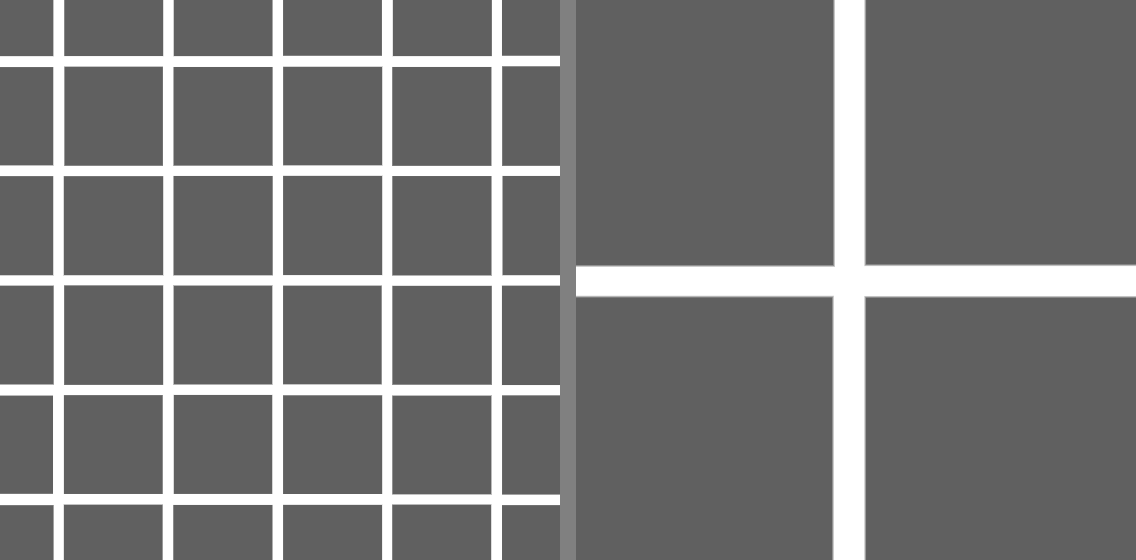
Left: the whole. Right: its middle third, enlarged.
Write a Shadertoy shader that draws this pattern.

```glsl
// Flat grey square tiles separated by a white grid, with slightly uneven tile edges.

#define PITCH 0.1956              // distance between grid lines
#define LINE_WIDTH 0.0189         // width of a grid line
#define CROSSING vec2(0.4960, 0.4992) // centre of the middle line crossing
#define EDGE_JITTER 0.0007        // largest shift of a tile edge
#define EDGE_SOFTNESS 0.0016      // width of the edge blend
#define TILE_COLOR vec3(0.378)
#define LINE_COLOR vec3(1.0)

// Four random values in 0..1 for a tile index
vec4 hash4(vec2 id) {
    vec4 q = fract((id.xyxy + 17.0) * vec4(0.1031, 0.1030, 0.0973, 0.1099));
    q += dot(q, q.wzxy + 33.33);
    return fract((q.xxyz + q.yzzw) * q.zywx);
}

// Signed distance to an axis-aligned box with sharp corners
float boxDistance(vec2 p, vec2 halfSize) {
    vec2 d = abs(p) - halfSize;
    return max(d.x, d.y);
}

void mainImage(out vec4 fragColor, in vec2 fragCoord) {
    vec2 uv = fragCoord / iResolution.y;

    // Repeat: tile index and position about the tile centre
    vec2 grid = (uv - CROSSING) / PITCH;
    vec2 id = floor(grid);
    vec2 local = (grid - id - 0.5) * PITCH;

    // Each of the four edges moves a little on its own
    vec4 shift = (hash4(id) * 2.0 - 1.0) * EDGE_JITTER;
    vec2 center = 0.5 * (shift.xy + shift.zw);
    vec2 halfSize = vec2(0.5 * (PITCH - LINE_WIDTH)) + 0.5 * (shift.zw - shift.xy);

    // Blend tile into line across a soft edge of at least one pixel
    float d = boxDistance(local - center, halfSize);
    float blend = max(EDGE_SOFTNESS, 1.0 / iResolution.y);
    float line = clamp(d / blend + 0.5, 0.0, 1.0);

    fragColor = vec4(mix(TILE_COLOR, LINE_COLOR, line), 1.0);
}
```
